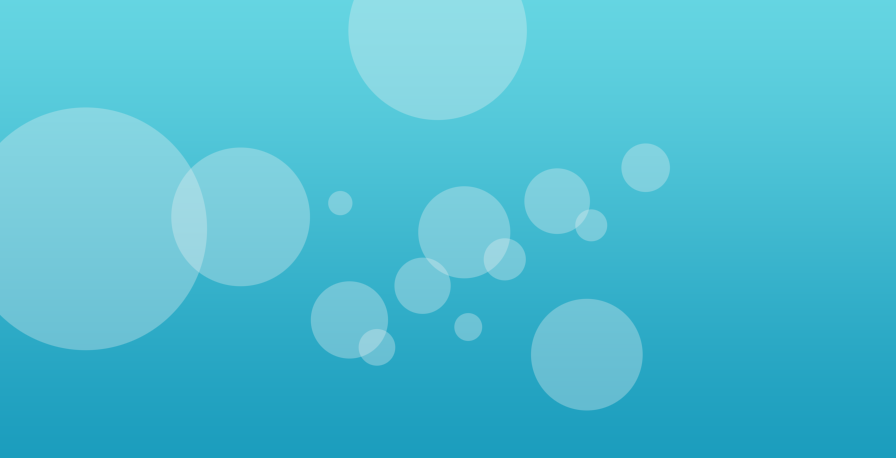
This background is drawn by a WebGL 2 fragment shader. Its source:

```glsl
#version 300 es
precision highp float;

#define BUBBLES 14
#define MAX_RADIUS 0.265
#define OPACITY 0.33
#define JITTER 0.025
#define FIRST_CENTRE vec2(0.087, 0.39)
#define SPREAD_STEP vec2(0.618, 0.5698)
#define SKY_TOP vec3(0.395, 0.835, 0.885)
#define SKY_BOTTOM vec3(0.106, 0.615, 0.742)
#define BUBBLE_TINT vec3(0.92, 0.945, 0.95)

uniform vec2 u_resolution;
out vec4 fragColor;

vec2 hash21(float n) {
    vec3 p = fract(vec3(n) * vec3(0.1031, 0.1030, 0.0973));
    p += dot(p, p.yzx + 33.33);
    return fract((p.xx + p.yz) * p.zy);
}

// Centre as a fraction of the canvas; small bubbles gather near the middle.
vec2 bubbleCentre(float index) {
    vec2 spread = fract(vec2(0.0, FIRST_CENTRE.y) + index * SPREAD_STEP);
    float left = mix(FIRST_CENTRE.x, 0.36, smoothstep(1.0, 5.0, index));
    float top = mix(0.96, 0.66, smoothstep(1.0, 3.0, index));
    vec2 centre = mix(vec2(left, 0.19), vec2(0.74, top), spread);
    return centre + JITTER * (hash21(index + 1.0) - 0.5);
}

// Radius in canvas heights: few large bubbles, many small ones.
float bubbleRadius(float index) {
    float t = index / float(BUBBLES - 1);
    return MAX_RADIUS * (1.0 - 0.5 * t) / (1.0 + 4.0 * t);
}

void main() {
    vec2 point = gl_FragCoord.xy / u_resolution.y;
    vec2 canvas = vec2(u_resolution.x / u_resolution.y, 1.0);
    float pixel = 1.0 / u_resolution.y;

    // Vertical gradient, slightly eased at both ends
    float height = mix(point.y, smoothstep(0.0, 1.0, point.y), 0.4);
    vec3 color = mix(SKY_BOTTOM, SKY_TOP, height);

    // Translucent discs brighten where they overlap
    for (int i = 0; i < BUBBLES; i++) {
        float index = float(i);
        float edge = length(point - bubbleCentre(index) * canvas) - bubbleRadius(index);
        float coverage = 1.0 - smoothstep(-0.75 * pixel, 0.75 * pixel, edge);
        color = mix(color, BUBBLE_TINT, OPACITY * coverage);
    }

    fragColor = vec4(color, 1.0);
}
```
